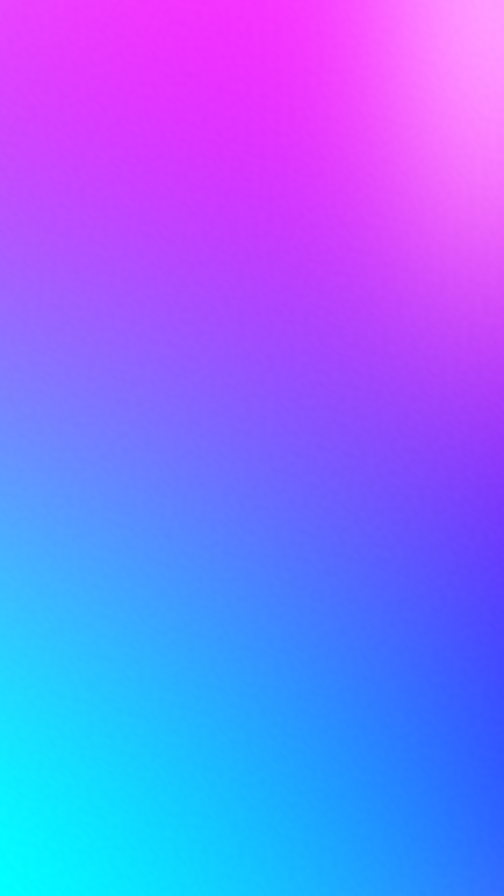
Write a WebGL 1 fragment shader that draws this background.

```glsl
precision highp float;

uniform vec2 u_resolution;

#define GLOW_COLOR vec3(1.0, 0.61, 1.0)
#define GLOW_CENTER vec2(1.0, 1.02)
#define GLOW_SIZE vec2(0.28, 0.34)
#define GRAIN_SCALE vec2(70.0, 130.0)
#define GRAIN_AMOUNT 0.012

// Smooth cubic through four evenly spaced colours, bottom to top
vec3 column(vec3 c0, vec3 c1, vec3 c2, vec3 c3, float y) {
  float t = 3.0 * y;
  float a = t - 1.0, b = t - 2.0, c = t - 3.0;
  return (-c0 * a * b * c + c3 * t * a * b) / 6.0
       + (c1 * t * b * c - c2 * t * a * c) / 2.0;
}

// Smooth quadratic through the left, middle and right colours
vec3 across(vec3 left, vec3 middle, vec3 right, float x) {
  return left * (1.0 - x) * (1.0 - 2.0 * x)
       + middle * 4.0 * x * (1.0 - x)
       + right * x * (2.0 * x - 1.0);
}

// Gradient noise
vec2 randomGradient(vec2 cell) {
  float angle = 6.2832 * fract(sin(dot(cell, vec2(127.1, 311.7))) * 43758.5);
  return vec2(cos(angle), sin(angle));
}

float gradientNoise(vec2 p) {
  vec2 i = floor(p), f = fract(p);
  vec2 e = vec2(1.0, 0.0);
  vec2 w = f * f * f * (f * (f * 6.0 - 15.0) + 10.0);
  float bottom = mix(dot(randomGradient(i), f),
                     dot(randomGradient(i + e), f - e), w.x);
  float top = mix(dot(randomGradient(i + e.yx), f - e.yx),
                  dot(randomGradient(i + 1.0), f - 1.0), w.x);
  return mix(bottom, top, w.y);
}

void main() {
  vec2 uv = gl_FragCoord.xy / u_resolution;

  // Cyan and blue below, violet and magenta above
  vec3 left = column(vec3(0.0, 1.0, 1.0), vec3(0.22, 0.75, 1.0),
                     vec3(0.61, 0.40, 1.0), vec3(0.91, 0.27, 1.0), uv.y);
  vec3 middle = column(vec3(0.07, 0.78, 1.0), vec3(0.27, 0.53, 1.0),
                       vec3(0.68, 0.27, 1.0), vec3(0.96, 0.19, 1.0), uv.y);
  vec3 right = column(vec3(0.20, 0.43, 1.0), vec3(0.33, 0.25, 1.0),
                      vec3(0.74, 0.14, 0.97), vec3(0.95, 0.18, 1.0), uv.y);
  vec3 color = across(left, middle, right, uv.x);

  // Soft pink glow in the upper right corner
  vec2 d = (uv - GLOW_CENTER) / GLOW_SIZE;
  color = mix(color, GLOW_COLOR, exp(-dot(d, d)));

  // Faint slanted grain
  vec2 grainPoint = (uv + vec2(0.0, 0.15 * uv.x)) * GRAIN_SCALE;
  color += GRAIN_AMOUNT * gradientNoise(grainPoint);

  gl_FragColor = vec4(clamp(color, 0.0, 1.0), 1.0);
}
```
